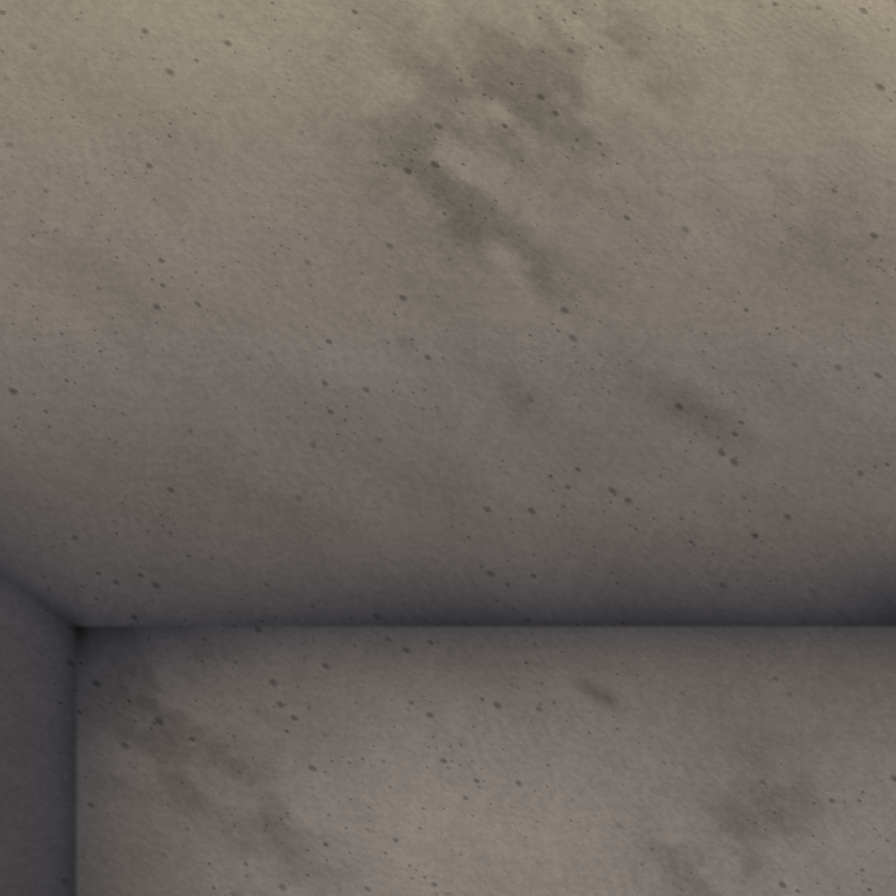
This texture is drawn by a three.js fragment shader. Its source:

```glsl
// Weathered plaster niche: a sloping upper wall above a recessed panel, with stains and grain.
#define SEAM_Y 0.301
#define CORNER_X 0.085
#define CORNER_SLOPE 0.72
#define STREAK_ANGLE -0.55
#define MOTTLE 0.075
#define STAIN_DEPTH 0.22
#define GRAIN 0.065
#define SPECK_DEPTH 0.24
#define WARM_TINT vec3(1.0, 0.935, 0.815)
#define MID_TINT vec3(1.0, 0.935, 0.885)
#define COOL_TINT vec3(1.0, 0.975, 1.03)

varying vec2 vUv;

float hash(vec2 p) {
  return fract(sin(dot(p, vec2(127.1, 311.7))) * 43758.5453);
}

float noise(vec2 p) {
  vec2 cell = floor(p);
  vec2 f = fract(p);
  f = f * f * (3.0 - 2.0 * f);
  return mix(mix(hash(cell), hash(cell + vec2(1.0, 0.0)), f.x),
             mix(hash(cell + vec2(0.0, 1.0)), hash(cell + 1.0), f.x), f.y);
}

float fbm(vec2 p) {
  float sum = 0.0;
  float amp = 0.5;
  for (int i = 0; i < 5; i++) {
    sum += amp * noise(p);
    p = mat2(1.6, 1.2, -1.2, 1.6) * p + 7.3;
    amp *= 0.5;
  }
  return sum;
}

vec2 rotate(vec2 p, float a) {
  float c = cos(a);
  float s = sin(a);
  return vec2(c * p.x + s * p.y, c * p.y - s * p.x);
}

// Soft elliptical patch, tilted along the streaks
float patchAt(vec2 p, vec2 centre, vec2 size) {
  vec2 q = rotate(p - centre, STREAK_ANGLE) / size;
  return exp(-dot(q, q));
}

// Sparse dark pits, one candidate per cell
float specks(vec2 p, float scale, float density) {
  vec2 g = p * scale;
  vec2 cell = floor(g);
  vec2 offset = 0.3 + 0.4 * vec2(hash(cell + 3.1), hash(cell + 8.7));
  float radius = mix(0.12, 0.3, hash(cell + 5.9));
  float d = length((fract(g) - offset) * vec2(0.75, 1.2));
  return step(1.0 - density, hash(cell)) * (1.0 - smoothstep(radius * 0.2, radius, d));
}

float upperStains(vec2 p) {
  float s = patchAt(p, vec2(0.64, 0.97), vec2(0.11, 0.05));
  s += patchAt(p, vec2(0.58, 0.88), vec2(0.15, 0.055));
  s += 0.8 * patchAt(p, vec2(0.48, 0.81), vec2(0.11, 0.06));
  s += 0.9 * patchAt(p, vec2(0.58, 0.71), vec2(0.10, 0.03));
  s += 0.7 * patchAt(p, vec2(0.78, 0.54), vec2(0.07, 0.03));
  s += 0.6 * patchAt(p, vec2(0.92, 0.75), vec2(0.12, 0.04));
  s += 0.5 * patchAt(p, vec2(0.57, 0.56), vec2(0.04, 0.02));
  return s + 1.2 * patchAt(p, vec2(0.451, 0.618), vec2(0.010, 0.008));
}

float panelStains(vec2 p) {
  float s = patchAt(p, vec2(0.19, 0.21), vec2(0.10, 0.08));
  s += 0.7 * patchAt(p, vec2(0.31, 0.07), vec2(0.09, 0.06));
  s += 0.8 * patchAt(p, vec2(0.86, 0.10), vec2(0.07, 0.09));
  s += 0.6 * patchAt(p, vec2(0.76, 0.03), vec2(0.06, 0.05));
  return s + 1.1 * patchAt(p, vec2(0.668, 0.226), vec2(0.026, 0.010));
}

void main() {
  vec2 p = vUv;
  vec2 along = rotate(p, STREAK_ANGLE);
  float rise = p.y - SEAM_Y;
  float side = p.x - CORNER_X;

  // Upper wall: vertical falloff with contact shadow
  float height = clamp(rise / (1.0 - SEAM_Y), 0.0, 1.0);
  float contact = 0.13 + 0.05 * smoothstep(0.2, 0.5, p.x);
  float upper = 0.37 + 0.205 * height - contact * exp(-max(rise, 0.0) / 0.048);
  upper -= 0.07 * exp(-p.x / 0.16) * exp(-pow((p.y - 0.40) / 0.11, 2.0));
  upper += 0.03 * height * (p.x - 0.4);
  upper -= 0.05 * patchAt(p, vec2(1.0, 0.33), vec2(0.06, 0.04));

  // Recessed panel: shaded along its top and left edges
  float panel = 0.47 - 0.19 * exp(min(rise, 0.0) / 0.065);
  panel -= 0.17 * exp(-max(side, 0.0) / 0.11);
  panel += 0.06 * exp(-dot((p - vec2(0.56, 0.03)) / vec2(0.3, 0.15), (p - vec2(0.56, 0.03)) / vec2(0.3, 0.15)));

  // Side return: cool and dim, darkest at the corner
  float sideWall = 0.28 - 0.10 * exp(min(side, 0.0) / 0.025);

  // Region masks meeting at the corner
  float below = 1.0 - smoothstep(-0.003, 0.003, rise);
  float diagonal = rise + CORNER_SLOPE * side;
  float left = (1.0 - smoothstep(-0.004, 0.004, side)) * (1.0 - smoothstep(-0.012, 0.012, diagonal));
  float light = mix(mix(upper, panel, below), sideWall, left);
  light -= 0.06 * exp(-abs(diagonal) / 0.025) * (1.0 - smoothstep(0.0, 0.02, side));

  // Stains, streaked mottling, pits and grain
  float streak = fbm(along * vec2(7.0, 17.0));
  float cloud = fbm(p * 11.0 + 4.0);
  float texture1 = mix(streak, cloud, below);
  float stains = mix(upperStains(p), panelStains(p), below) * (1.0 - left);
  float broken = smoothstep(0.25, 0.68, fbm(along * vec2(18.0, 30.0) + 9.0));
  float tone = 1.0 + MOTTLE * 2.0 * (texture1 - 0.48) - STAIN_DEPTH * stains * broken;
  float pits = specks(along, 48.0, 0.10) + 0.7 * specks(along + 0.37, 95.0, 0.12);
  tone -= SPECK_DEPTH * pits * smoothstep(0.3, 0.6, cloud + 0.15 * stains);
  float grain = 0.6 * noise(along * vec2(150.0, 260.0)) + 0.4 * noise(p * 390.0);
  tone += GRAIN * 2.0 * (grain - 0.5);

  // Warm light above, cool shadow in the recesses
  vec3 tint = mix(MID_TINT, WARM_TINT, smoothstep(0.35, 1.0, height));
  tint = mix(tint, COOL_TINT, 1.0 - smoothstep(0.20, 0.42, light));
  gl_FragColor = vec4(clamp(light * tone * tint, 0.0, 1.0), 1.0);
}
```
